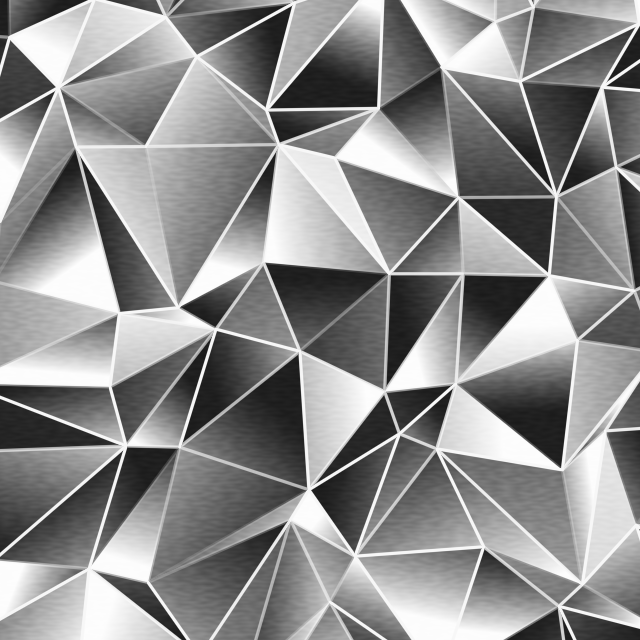
Give the GLSL for this background, as a three.js fragment shader.

```glsl
// Monochrome low-poly mesh: irregular shaded triangles joined by thin bright edges.
varying vec2 vUv;

const float CELLS = 7.0;          // mesh cells across the canvas
const float JITTER = 0.43;        // vertex displacement, in cells
const float LINE_HALF = 0.0025;   // half width of an edge line, in canvas units
const float SOFTNESS = 0.0011;    // edge smoothing, in canvas units
const float FAINT_LINE = 0.15;    // opacity of the weakest lines
const float MAX_SLOPE = 1.15;     // steepest tone change per cell
const float TONE_CURVE = 1.3;     // above 1 favours dark faces
const float DARKEST = 0.12;
const float LIGHTEST = 0.99;
const float LINE_TONE = 0.97;
const float GRAIN = 0.07;
const vec2 GRAIN_SCALE = vec2(55.0, 190.0);
const vec2 SEED = vec2(37.0, 61.0);

float hash(vec2 p) {
  vec3 q = fract(vec3(p.xyx) * 0.1031);
  q += dot(q, q.yzx + 33.33);
  return fract((q.x + q.y) * q.z);
}

float cross2(vec2 u, vec2 v) { return u.x * v.y - u.y * v.x; }

vec2 direction(float turn) {
  float angle = 6.28318 * turn;
  return vec2(cos(angle), sin(angle));
}

float gradientNoise(vec2 p) {
  vec2 i = floor(p), f = fract(p);
  vec2 w = f * f * f * (f * (f * 6.0 - 15.0) + 10.0);
  vec2 e = vec2(1.0, 0.0);
  float a = dot(direction(hash(i)), f);
  float b = dot(direction(hash(i + e)), f - e);
  float c = dot(direction(hash(i + e.yx)), f - e.yx);
  float d = dot(direction(hash(i + e.xx)), f - e.xx);
  return mix(mix(a, b, w.x), mix(c, d, w.x), w.y);
}

vec2 meshVertex(vec2 id) {
  vec2 r = vec2(hash(id + SEED), hash(id + SEED.yx + 113.0));
  return id + JITTER * (2.0 * r - 1.0);
}

// Adds one edge to the line mask; returns the signed distance to its inner side.
float addEdge(vec2 p, vec2 a, vec2 b, inout float line) {
  vec2 ab = b - a, ap = p - a;
  float along = clamp(dot(ap, ab) / dot(ab, ab), 0.0, 1.0);
  float dist = length(ap - ab * along) / CELLS;
  float strength = mix(FAINT_LINE, 1.0, smoothstep(0.0, 0.65, hash((a + b) * 91.7 + SEED)));
  float mask = 1.0 - smoothstep(LINE_HALF - SOFTNESS, LINE_HALF + SOFTNESS, dist);
  line = max(line, strength * mask);
  return cross2(ab, ap) / length(ab) / CELLS;
}

// Linear ramp in a random direction around a random middle tone.
float faceTone(vec2 p, vec2 centre, vec2 key) {
  float slope = MAX_SLOPE * hash(key + 17.0);
  float level = hash(key) + slope * dot(p - centre, direction(hash(key + 43.0)));
  return mix(DARKEST, LIGHTEST, pow(clamp(level, 0.0, 1.0), TONE_CURVE));
}

// Accumulates (tone * coverage, coverage) for a counter-clockwise triangle.
void addTriangle(vec2 p, vec2 a, vec2 b, vec2 c, vec2 key, inout vec2 face, inout float line) {
  float inner = addEdge(p, a, b, line);
  inner = min(inner, addEdge(p, b, c, line));
  inner = min(inner, addEdge(p, c, a, line));
  float coverage = smoothstep(-SOFTNESS, SOFTNESS, inner);
  face += coverage * vec2(faceTone(p, (a + b + c) / 3.0, key), 1.0);
}

void main() {
  vec2 p = vUv * CELLS;
  vec2 face = vec2(0.0);
  float line = 0.0;

  for (int y = -1; y <= 1; y++) {
    for (int x = -1; x <= 1; x++) {
      vec2 id = floor(p) + vec2(float(x), float(y));
      vec2 a = meshVertex(id);
      vec2 b = meshVertex(id + vec2(1.0, 0.0));
      vec2 c = meshVertex(id + vec2(1.0, 1.0));
      vec2 d = meshVertex(id + vec2(0.0, 1.0));
      vec2 key = id * 2.0 + SEED * 3.0;

      // Split at random, unless one diagonal would give a sliver or a fold.
      float areaAC = min(cross2(b - a, c - a), cross2(c - a, d - a));
      float areaBD = min(cross2(b - a, d - a), cross2(c - b, d - b));
      bool splitAC = hash(key + 71.0) < 0.5;
      if (min(areaAC, areaBD) < 0.15) splitAC = areaAC > areaBD;

      if (splitAC) {
        addTriangle(p, a, b, c, key, face, line);
        addTriangle(p, a, c, d, key + 1.0, face, line);
      } else {
        addTriangle(p, a, b, d, key, face, line);
        addTriangle(p, b, c, d, key + 1.0, face, line);
      }
    }
  }

  // Brushed grain, strongest on the middle tones.
  float tone = face.x / max(face.y, 0.001);
  tone += GRAIN * gradientNoise(vUv * GRAIN_SCALE) * 4.0 * tone * (1.0 - tone);
  tone = mix(tone, LINE_TONE, line);
  gl_FragColor = vec4(vec3(clamp(tone, 0.0, 1.0)), 1.0);
}
```
